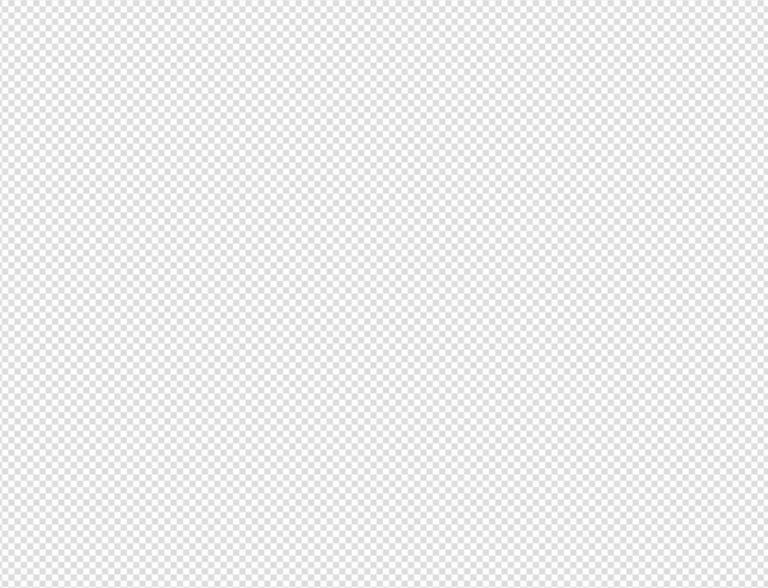
A Shadertoy shader for this pattern:

```glsl
// Fine checkerboard of pale grey and near-white squares, slightly soft at the edges.
// Each axis gives a clamped square wave; their product is the checker,
// and a sine hash shifts the tone of every square a little.

const float CELLS_ACROSS = 123.0;            // squares over the canvas width
const vec2  CELL_OFFSET = vec2(0.68, 0.0);   // shift of the grid from the top left, in squares
const float EDGE_SOFTNESS = 0.14;            // half width of the blurred edge, in squares
const float TONE_VARIATION = 0.012;          // brightness spread between squares
const vec3  LIGHT_COLOR = vec3(0.995);
const vec3  GREY_COLOR = vec3(0.866);

float hash(vec2 p) {
    return fract(sin(dot(p, vec2(12.9898, 78.233))) * 43758.5453);
}

// Square wave of period two, ramping through zero at each whole number.
vec2 softSquareWave(vec2 p, float halfWidth) {
    vec2 f = fract(p);
    vec2 edgeDistance = min(f, 1.0 - f);
    vec2 side = 1.0 - 2.0 * mod(floor(p), 2.0);
    return side * clamp(edgeDistance / halfWidth, 0.0, 1.0);
}

void mainImage(out vec4 fragColor, in vec2 fragCoord) {
    // Grid coordinates, counted from the top left corner
    float cellsPerPixel = CELLS_ACROSS / iResolution.x;
    vec2 fromTopLeft = vec2(fragCoord.x, iResolution.y - fragCoord.y);
    vec2 grid = fromTopLeft * cellsPerPixel + CELL_OFFSET;

    // Checker with edges at least one pixel wide
    float halfWidth = max(EDGE_SOFTNESS, 0.5 * cellsPerPixel);
    vec2 wave = softSquareWave(grid, halfWidth);
    float checker = wave.x * wave.y;
    vec3 color = mix(LIGHT_COLOR, GREY_COLOR, 0.5 + 0.5 * checker);

    // Faint tone change per square, fading out at its edges
    float tone = hash(floor(grid)) - 0.5;
    color += TONE_VARIATION * tone * abs(checker);

    fragColor = vec4(clamp(color, 0.0, 1.0), 1.0);
}
```
